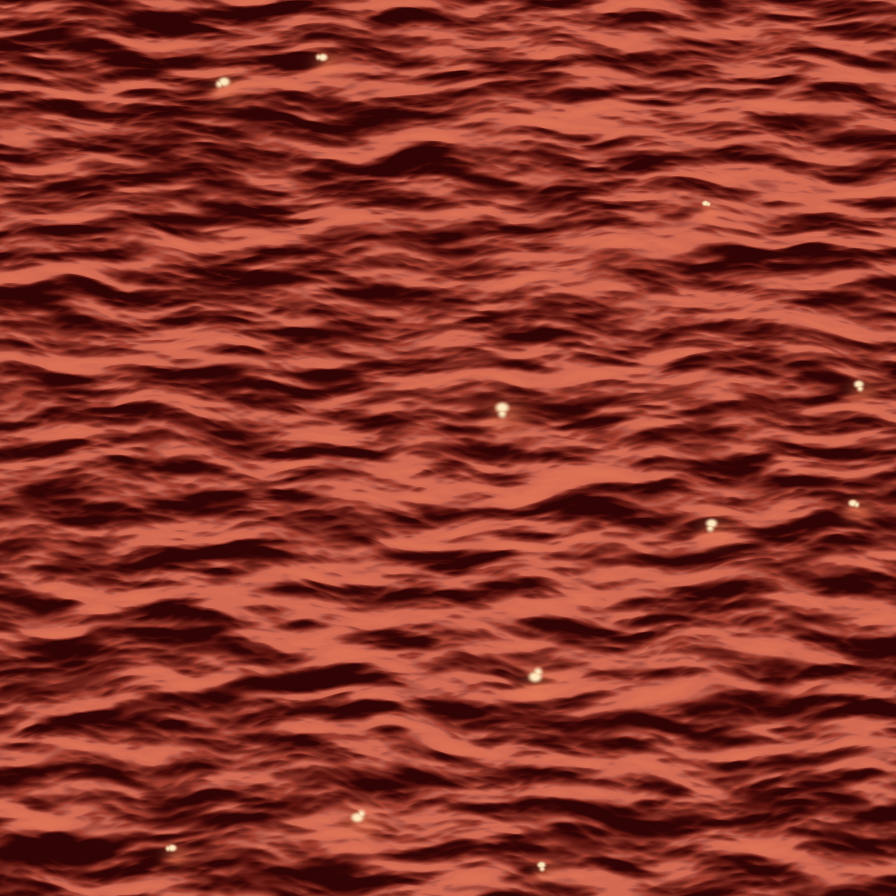
Reproduce this texture procedurally as a WebGL 1 fragment shader.

```glsl
precision highp float;
// Rippled open water at sunset: dark red wave faces, coral backs and a few sun glints.
uniform vec2 u_resolution;

const vec3 ABYSS = vec3(0.19, 0.01, 0.015);
const vec3 SHADOW = vec3(0.35, 0.07, 0.05);
const vec3 MAROON = vec3(0.49, 0.17, 0.13);
const vec3 BRICK = vec3(0.64, 0.24, 0.18);
const vec3 ROSE = vec3(0.69, 0.33, 0.275);
const vec3 CORAL = vec3(0.83, 0.41, 0.32);
const vec3 EMBER = vec3(0.95, 0.52, 0.34);
const vec3 SUN = vec3(1.0, 0.91, 0.74);

vec2 hash2(vec2 cell) {
  vec3 q = fract(cell.xyx * vec3(0.1031, 0.1030, 0.0973));
  q += dot(q, q.yzx + 33.33);
  return fract((q.xx + q.yz) * q.zy);
}

// Cellular ripples: each cell holds one arched crest, bright above and dark below.
float ripples(vec2 p, vec2 frequency, float seed) {
  vec2 q = p * frequency + seed;
  vec2 base = floor(q);
  float sum = 0.0;
  for (int j = -1; j <= 1; j++) {
    for (int i = -1; i <= 1; i++) {
      vec2 cell = base + vec2(float(i), float(j));
      vec2 shape = hash2(cell + 57.0);
      vec2 d = q - cell - hash2(cell);
      vec2 falloff = max(1.0 - d * d, 0.0);
      falloff *= falloff;
      float tilt = (shape.x - 0.5) * 1.0;
      float crest = d.y + tilt * d.x + 0.35 * d.x * d.x - 0.06;
      float side = crest / sqrt(crest * crest + 0.014);
      sum += side * falloff.x * falloff.y * mix(0.2, 1.4, shape.y);
    }
  }
  return sum;
}

// Layered sines bend the crests into a gentle swell.
vec2 swell(vec2 p) {
  float lift = 0.005 * sin(9.0 * p.x + 5.0 * p.y + 1.0)
             + 0.004 * sin(21.0 * p.x - 23.0 * p.y)
             + 0.0022 * sin(49.0 * p.x + 37.0 * p.y + 2.0);
  float drift = 0.012 * sin(37.0 * p.y + 4.0 * p.x);
  return p + vec2(drift, lift);
}

// Broad light and shade, with a warm band leaning across the middle.
float broadLight(vec2 p) {
  float band = p.x - 0.68 + 0.2 * sin(4.0 * p.y + 0.6);
  return 0.5 * exp(-band * band * 14.0) - 0.24
       + 0.12 * sin(7.0 * p.x + 11.0 * p.y)
       - 0.3 * (1.0 - smoothstep(0.0, 0.2, p.y));
}

float ramp(float low, float high, float x) {
  return clamp((x - low) / (high - low), 0.0, 1.0);
}

vec3 waterColor(float rank) {
  vec3 color = mix(ABYSS, SHADOW, ramp(0.04, 0.16, rank));
  color = mix(color, MAROON, ramp(0.16, 0.38, rank));
  color = mix(color, BRICK, ramp(0.40, 0.58, rank));
  color = mix(color, ROSE, ramp(0.60, 0.73, rank));
  color = mix(color, CORAL, ramp(0.73, 0.87, rank));
  return mix(color, EMBER, 0.3 * ramp(0.93, 1.0, rank));
}

// Scattered glints: x is the bright core, y the warm glow, z the dark face beside it.
vec3 glints(vec2 p, float frequency) {
  vec2 base = floor(p * frequency);
  vec3 light = vec3(0.0);
  for (int j = -1; j <= 1; j++) {
    for (int i = -1; i <= 1; i++) {
      vec2 cell = base + vec2(float(i), float(j));
      vec2 chance = hash2(cell + 211.0);
      float present = step(chance.x, 0.3);
      vec2 center = (cell + 0.15 + 0.7 * hash2(cell + 91.0)) / frequency;
      vec2 d = p - center;
      float radius = mix(0.004, 0.009, chance.y);
      float angle = 40.0 * chance.x;
      vec2 lobe = d - 0.8 * radius * vec2(cos(angle), sin(angle));
      float edge = min(length(d * vec2(0.9, 1.15)), length(lobe) + 0.25 * radius);
      float core = 1.0 - smoothstep(0.3 * radius, 1.2 * radius, edge);
      vec2 halo = (d + vec2(-0.004, 0.008)) / (radius * vec2(2.6, 2.2));
      vec2 face = (d + vec2(0.024, 0.005 - 0.2 * d.x)) / vec2(0.026, 0.007);
      light = max(light, present * vec3(core, exp(-dot(halo, halo)), exp(-dot(face, face))));
    }
  }
  return light;
}

void main() {
  vec2 p = gl_FragCoord.xy / u_resolution.y;
  vec3 glint = glints(p, 6.0);

  // Waves shrink slightly toward the far edge.
  vec2 surface = swell(vec2(p.x, p.y * (0.85 + 0.15 * p.y)));
  float slope = 0.42 * ripples(surface, vec2(6.0, 16.0), 11.0)
              + 0.80 * ripples(surface, vec2(11.0, 31.0), 37.0)
              + 0.64 * ripples(surface, vec2(19.0, 54.0), 73.0)
              + 0.34 * ripples(surface, vec2(36.0, 95.0), 131.0)
              + 0.20 * ripples(surface, vec2(75.0, 130.0), 167.0);

  // Turn the bell-shaped slope into an even rank before colouring.
  float tone = slope / 0.58 + broadLight(p) - 1.8 * glint.z;
  float rank = 1.0 / (1.0 + exp(-1.7 * tone));
  vec3 color = waterColor(rank);

  color = mix(color, EMBER, 0.4 * glint.y);
  color = mix(color, SUN, glint.x);
  gl_FragColor = vec4(color, 1.0);
}
```
